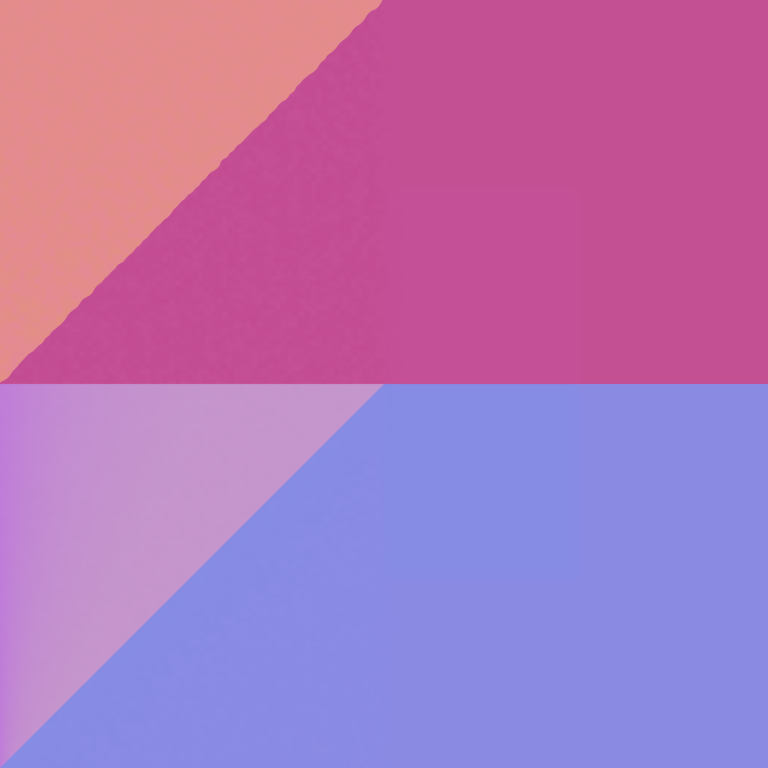
Reproduce this texture map procedurally as a three.js fragment shader.

```glsl
// Four flat colour fields split by a midline and two diagonals, with soft grain on the left.
varying vec2 vUv;

#define EDGE 0.0010
#define GRAIN_SCALE 130.0
#define GRAIN_AMOUNT 0.020
#define ROUGHNESS 0.0035
#define SALMON vec3(0.890, 0.548, 0.550)
#define MAGENTA vec3(0.770, 0.312, 0.580)
#define LILAC vec3(0.772, 0.588, 0.798)
#define ORCHID vec3(0.750, 0.485, 0.850)
#define BLUE vec3(0.540, 0.542, 0.892)

float hash(vec2 p) {
  return fract(sin(dot(p, vec2(127.1, 311.7))) * 43758.5453);
}

float noise(vec2 p) {
  vec2 cell = floor(p);
  vec2 f = fract(p);
  f = f * f * (3.0 - 2.0 * f);
  float low = mix(hash(cell), hash(cell + vec2(1.0, 0.0)), f.x);
  float high = mix(hash(cell + vec2(0.0, 1.0)), hash(cell + vec2(1.0, 1.0)), f.x);
  return mix(low, high, f.y);
}

// Two octaves of noise, centred on zero
float grain(vec2 p) {
  return 0.65 * noise(p) + 0.35 * noise(p * 2.0 + 17.0) - 0.5;
}

float cover(float d) {
  return smoothstep(-EDGE, EDGE, d);
}

// Soft-sided box mask, used for faint tints
float softBox(vec2 p, vec2 lo, vec2 hi, float blur) {
  vec2 a = smoothstep(lo - blur, lo + blur, p);
  vec2 b = 1.0 - smoothstep(hi - blur, hi + blur, p);
  return a.x * a.y * b.x * b.y;
}

// Salmon corner over magenta, with a slightly rough diagonal
vec3 upperHalf(vec2 p, float fine, float leftSide) {
  vec3 magenta = MAGENTA;
  magenta.b += 0.014 * softBox(p, vec2(0.5, 0.5), vec2(0.75, 0.75), 0.01);
  magenta += leftSide * fine * GRAIN_AMOUNT * vec3(0.8, 1.6, 1.0);
  magenta -= leftSide * vec3(0.003, 0.008, 0.004);

  float speckle = grain(p * GRAIN_SCALE * 0.8 + 41.0);
  float lowLeft = 1.0 - smoothstep(0.5, 1.0, p.y);
  vec3 salmon = SALMON + speckle * (0.6 + lowLeft) * vec3(0.004, 0.016, -0.055);

  float wobble = (noise(p * 110.0) - 0.5) * ROUGHNESS;
  float diagonal = (p.y - 0.5 - p.x) * 0.7071 + wobble;
  return mix(magenta, salmon, cover(diagonal));
}

// Lilac triangle, fading to orchid at the left side, over blue
vec3 lowerHalf(vec2 p, float fine, float leftSide) {
  vec3 blue = BLUE;
  float coolTint = softBox(p, vec2(0.5, 0.25), vec2(0.75, 0.6), 0.01);
  coolTint += leftSide * exp(-max(p.x - p.y, 0.0) * 8.0);
  blue += coolTint * vec3(-0.014, 0.004, 0.0);
  blue += leftSide * fine * GRAIN_AMOUNT * vec3(0.8, 0.4, 0.4);

  float fadeWidth = 0.015 + 0.16 * p.y;
  vec3 lilac = mix(LILAC, ORCHID, exp(-p.x / fadeWidth));
  lilac += fine * GRAIN_AMOUNT * 0.4;

  float diagonal = (p.y - p.x) * 0.7071;
  return mix(blue, lilac, cover(diagonal));
}

void main() {
  float fine = grain(vUv * GRAIN_SCALE);
  float leftSide = 1.0 - smoothstep(0.47, 0.53, vUv.x);
  vec3 lower = lowerHalf(vUv, fine, leftSide);
  vec3 upper = upperHalf(vUv, fine, leftSide);
  gl_FragColor = vec4(mix(lower, upper, cover(vUv.y - 0.5)), 1.0);
}
```
